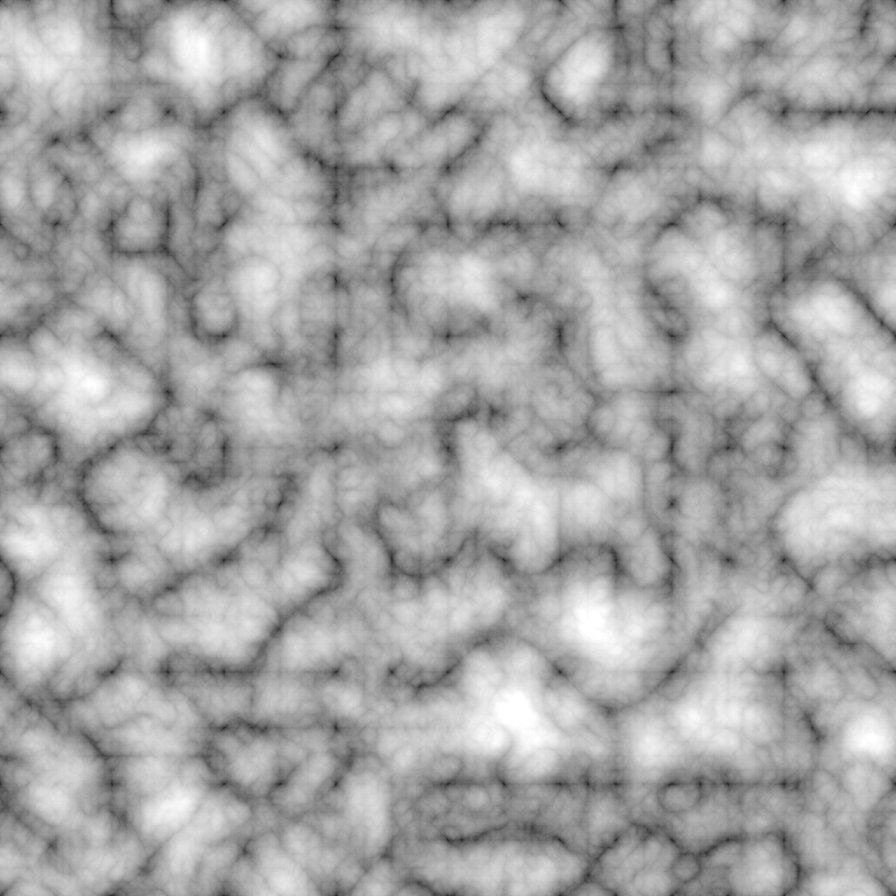
This texture is drawn by a Shadertoy shader. Its source:

```glsl
const float BASE_CELLS = 8.0;
const int OCTAVES = 6;
const float GAIN = 0.5;
const float DISPLAY_GAMMA = 2.2;

uint hashCell(ivec2 cell, int seed) {
    uint h = uint(cell.x) * 0x9E3779B1u ^ uint(cell.y) * 0x85EBCA77u ^ uint(seed) * 0xC2B2AE3Du;
    h = (h ^ (h >> 15)) * 0x2C1B3C6Du;
    h = (h ^ (h >> 12)) * 0x297A2D39u;
    return h ^ (h >> 15);
}

// Slope at a lattice corner: diagonal, horizontal or vertical, equally likely
vec2 cornerGradient(ivec2 cell, int seed) {
    uint h = hashCell(cell, seed);
    uint kind = (h >> 8) % 3u;
    vec2 direction = 1.0 - 2.0 * vec2(h & 1u, (h >> 1) & 1u);
    return direction * vec2(kind != 2u, kind != 1u);
}

float cornerRamp(ivec2 cell, ivec2 corner, vec2 local, int seed) {
    return dot(cornerGradient(cell + corner, seed), local - vec2(corner));
}

// Gradient noise, zero at every lattice corner
float gradientNoise(vec2 p, int seed) {
    ivec2 cell = ivec2(floor(p));
    vec2 local = fract(p);
    vec2 fade = local * local * local * (local * (local * 6.0 - 15.0) + 10.0);
    float low = mix(cornerRamp(cell, ivec2(0, 0), local, seed),
                    cornerRamp(cell, ivec2(1, 0), local, seed), fade.x);
    float high = mix(cornerRamp(cell, ivec2(0, 1), local, seed),
                     cornerRamp(cell, ivec2(1, 1), local, seed), fade.x);
    return mix(low, high, fade.y);
}

// Folded octaves on nested lattices give dark creases between bright puffs
float turbulence(vec2 p, int octaves, float gain) {
    float total = 0.0;
    float amplitude = 1.0;
    for (int i = 0; i < octaves; i++) {
        total += amplitude * abs(gradientNoise(p, i + 1));
        p *= 2.0;
        amplitude *= gain;
    }
    return total;
}

void mainImage(out vec4 fragColor, in vec2 fragCoord) {
    vec2 uv = fragCoord / iResolution.y;
    float brightness = turbulence(uv * BASE_CELLS, OCTAVES, GAIN);
    float grey = pow(clamp(brightness, 0.0, 1.0), 1.0 / DISPLAY_GAMMA);
    fragColor = vec4(vec3(grey), 1.0);
}
```
